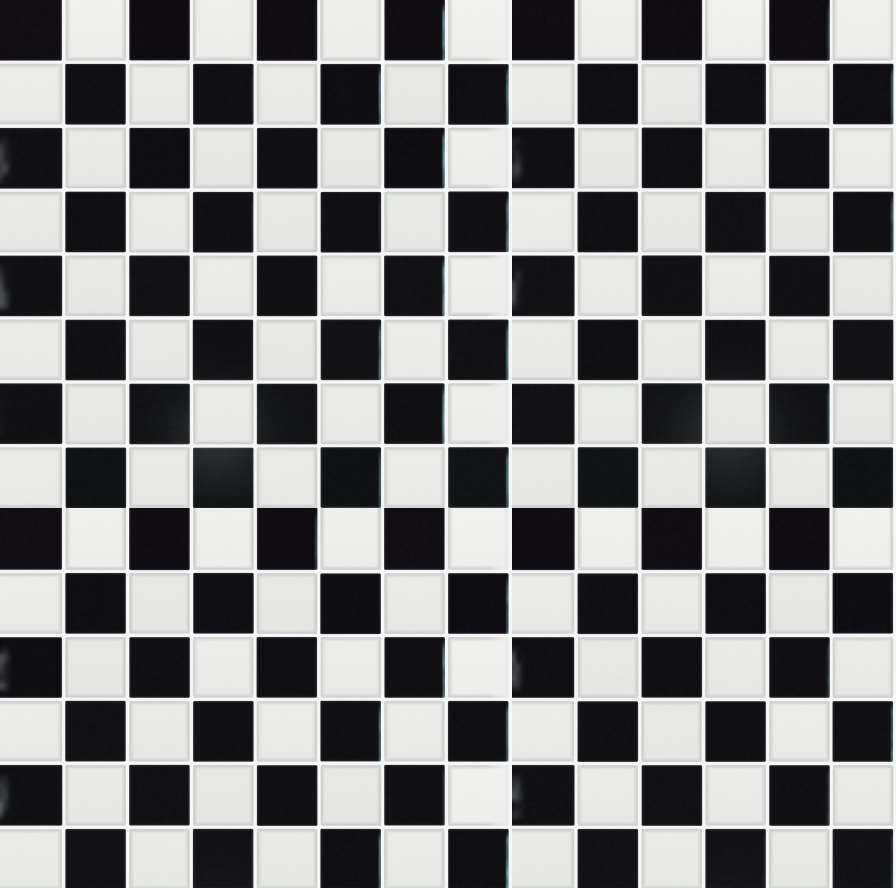
Write a WebGL 2 fragment shader that draws this pattern.

```glsl
#version 300 es
precision highp float;
// Glossy black and white checkerboard of glazed tiles with pale grout.
// Mosaic sheets of 8 x 8 tiles repeat over the canvas with tight seams;
// each tile is a rounded box with a soft rim, edge glints and a blurred glare.

uniform vec2 u_resolution;
out vec4 fragColor;

const vec2 TILES = vec2(14.05, 13.89);    // tiles across and down the canvas
const vec2 SHEET = vec2(8.033, 7.967);    // sheet pitch in tiles
const vec2 ORIGIN = vec2(0.0, 0.027);     // part of the first sheet cut off
const float LAST = 7.0;                   // last row and column of a sheet
const float GROUT_HALF = 0.026;
const float CORNER = 0.025;
const float JITTER = 0.008;               // uneven tile edges
const float RIM = 0.045;                  // width of the shaded tile edge
const float GRAIN = 0.014;
const vec2 GLARE_POS = vec2(3.4, 6.85);
const float GLARE_SIZE = 0.75;
const vec3 GROUT = vec3(0.965, 0.965, 0.97);
const vec3 WHITE = vec3(0.908, 0.914, 0.904);
const vec3 WHITE_RIM = vec3(0.81, 0.82, 0.81);
const vec3 BLACK_TOP = vec3(0.060, 0.052, 0.068);
const vec3 BLACK_LOW = vec3(0.070, 0.074, 0.078);
const vec3 GLARE = vec3(0.10, 0.11, 0.11);
const vec3 SHEEN = vec3(0.26, 0.28, 0.29);
const vec3 GLINT = vec3(0.34, 0.52, 0.54);

float hash(vec2 p) {
    vec3 q = fract(vec3(p.xyx) * 0.1031);
    q += dot(q, q.yzx + 33.33);
    return fract((q.x + q.y) * q.z);
}

float noise(vec2 p) {
    vec2 i = floor(p), f = fract(p);
    f = f * f * (3.0 - 2.0 * f);
    return mix(mix(hash(i), hash(i + vec2(1, 0)), f.x),
               mix(hash(i + vec2(0, 1)), hash(i + vec2(1, 1)), f.x), f.y);
}

// Signed distance to a rounded box between two corners.
float boxDistance(vec2 p, vec2 lo, vec2 hi) {
    vec2 d = abs(p - 0.5 * (lo + hi)) - 0.5 * (hi - lo) + CORNER;
    return length(max(d, 0.0)) + min(max(d.x, d.y), 0.0) - CORNER;
}

vec3 whiteTile(vec2 f, vec2 cell, float depth) {
    float topRow = 1.0 - step(0.5, cell.y);
    float lastCol = step(LAST - 0.5, cell.x);
    vec3 color = WHITE + 0.022 * max(topRow, lastCol);
    color += 0.012 * (0.5 - f.y);
    float rim = 1.0 - smoothstep(0.2 * RIM, 1.8 * RIM, depth);
    rim *= 1.0 - 0.8 * lastCol * smoothstep(0.6, 0.9, f.x);
    return mix(color, WHITE_RIM, rim);
}

vec3 blackTile(vec2 f, vec2 cell, vec2 id, float depth) {
    vec3 color = mix(BLACK_TOP, BLACK_LOW, cell.y / LAST);
    color += 0.06 * (1.0 - smoothstep(0.0, RIM, depth));

    // Blurred reflection shared by neighbouring tiles
    vec2 g = (cell + f - GLARE_POS) / GLARE_SIZE;
    color += GLARE * exp(-dot(g, g)) * (0.7 + 0.6 * hash(id + 5.0));

    // Streaky sheen down the first column
    float firstCol = 1.0 - step(0.5, cell.x);
    float band = smoothstep(0.1, 0.4, f.y) * (1.0 - smoothstep(0.75, 0.95, f.y));
    float sheen = (1.0 - smoothstep(0.02, 0.22, f.x)) * noise(f * vec2(9, 6) + id * 7.0);
    float rowGain = smoothstep(0.5, 2.0, cell.y) * (1.0 - smoothstep(4.0, 6.5, cell.y));
    color += SHEEN * firstCol * band * sheen * rowGain;

    // Thin glint on right edges, strongest in the last column
    float strength = smoothstep(2.0, LAST, cell.x) * smoothstep(0.3, 0.8, hash(id + 2.0));
    strength = max(strength, 0.7 * step(LAST - 0.5, cell.x));
    float line = smoothstep(0.915, 0.955, f.x) * smoothstep(0.05, 0.25, f.y);
    color += GLINT * strength * line * (0.5 + 0.5 * noise(vec2(f.y * 7.0, id.x + id.y)));
    return color;
}

void main() {
    vec2 uv = gl_FragCoord.xy / u_resolution;
    vec2 p = vec2(uv.x, 1.0 - uv.y) * TILES + ORIGIN;   // rows count downwards
    float pixel = TILES.y / u_resolution.y;

    // Sheet, tile in the sheet, position in the tile
    vec2 sheet = floor(p / SHEET);
    vec2 q = p - sheet * SHEET;
    vec2 cell = min(floor(q), LAST);
    vec2 f = q - cell;
    vec2 id = cell + sheet * (LAST + 1.0);

    // Tile outline; sheets butt together with no grout at left and top
    vec2 shift = JITTER * (vec2(hash(id), hash(id + 31.0)) - 0.5);
    vec2 lo = mix(vec2(-0.1), GROUT_HALF + shift, step(0.5, cell));
    vec2 hi = 1.0 - GROUT_HALF + shift;
    float d = boxDistance(f, lo, hi);

    float odd = mod(cell.x + cell.y, 2.0);
    vec3 tile = odd > 0.5 ? whiteTile(f, cell, -d) : blackTile(f, cell, id, -d);
    tile += GRAIN * (noise(p * 31.0) - 0.5) * (1.0 - 0.5 * odd);
    tile += 0.012 * (hash(id + 11.0) - 0.5);

    float cover = 1.0 - smoothstep(-0.7 * pixel, 0.7 * pixel, d);
    fragColor = vec4(mix(GROUT, tile, cover), 1.0);
}
```
